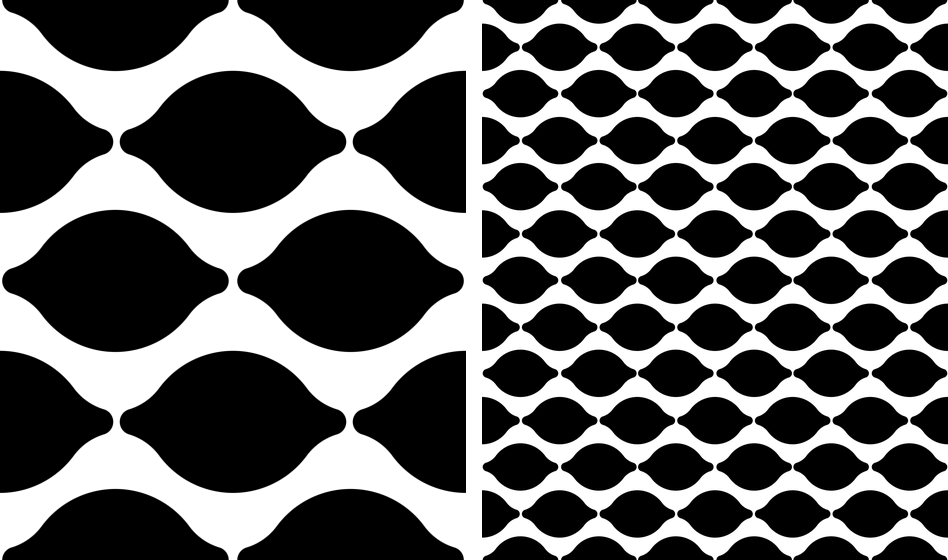
Left: one tile. Right: repeated 3 by 3.
A WebGL 1 fragment shader for this pattern:

```glsl
precision highp float;
// Half-dropped rows of black lemon shapes, almost touching tip to tip, on white.

uniform vec2 u_resolution;

const vec2 REPEATS = vec2(2.0, 2.0);
const vec2 CELL = vec2(1.0, 1.2);       // one repeat; its width is the unit
const vec3 INK = vec3(0.0);
const vec3 PAPER = vec3(1.0);

const float HALF_HEIGHT = 0.3045;
const float BELLY_RADIUS = 0.394;
const float TIP_RADIUS = 0.056;
const float TIP_CENTER = 0.430;
const float FILLET_RADIUS = 0.25;

float cross2(vec2 a, vec2 b) {
  return a.x * b.y - a.y * b.x;
}

// Center of the circle of radius r resting on two other circles
vec2 filletCenter(vec2 c1, float r1, vec2 c2, float r2, float r) {
  float span = length(c2 - c1);
  vec2 along = (c2 - c1) / span;
  float a = r1 + r;
  float b = r2 + r;
  float t = (a * a - b * b + span * span) / (2.0 * span);
  float h = sqrt(max(a * a - t * t, 0.0));
  return c1 + along * t + vec2(-along.y, along.x) * h;
}

// Signed distance to a lemon: belly arc, concave shoulder, round tip
float lemon(vec2 p) {
  p = abs(p);
  vec2 belly = vec2(0.0, HALF_HEIGHT - BELLY_RADIUS);
  vec2 tip = vec2(TIP_CENTER, 0.0);
  vec2 fillet = filletCenter(belly, BELLY_RADIUS, tip, TIP_RADIUS, FILLET_RADIUS);
  if (cross2(fillet - belly, p - belly) > 0.0) return length(p - belly) - BELLY_RADIUS;
  if (cross2(fillet - tip, p - tip) < 0.0) return length(p - tip) - TIP_RADIUS;
  return FILLET_RADIUS - length(p - fillet);
}

// Grid of lemons; drift displaces alternate columns and rows slightly
float lemonGrid(vec2 p, vec2 origin, vec2 drift) {
  vec2 q = (p - origin) / CELL;
  vec2 id = floor(q + 0.5);
  vec2 parity = mod(id, 2.0);
  vec2 offset = drift * vec2(2.0 * parity.x - 1.0, parity.y);
  return lemon((q - id) * CELL - offset);
}

void main() {
  vec2 p = gl_FragCoord.xy / u_resolution * REPEATS * CELL;
  float pixel = REPEATS.x * CELL.x / u_resolution.x;

  // Two interleaved grids, the second half a repeat away and a little low
  float d = lemonGrid(p, vec2(0.5, 0.0), vec2(0.0045, -0.004));
  d = min(d, lemonGrid(p, vec2(0.0, 0.592), vec2(0.0)));

  float paper = smoothstep(-0.75 * pixel, 0.75 * pixel, d);
  gl_FragColor = vec4(mix(INK, PAPER, paper), 1.0);
}
```
